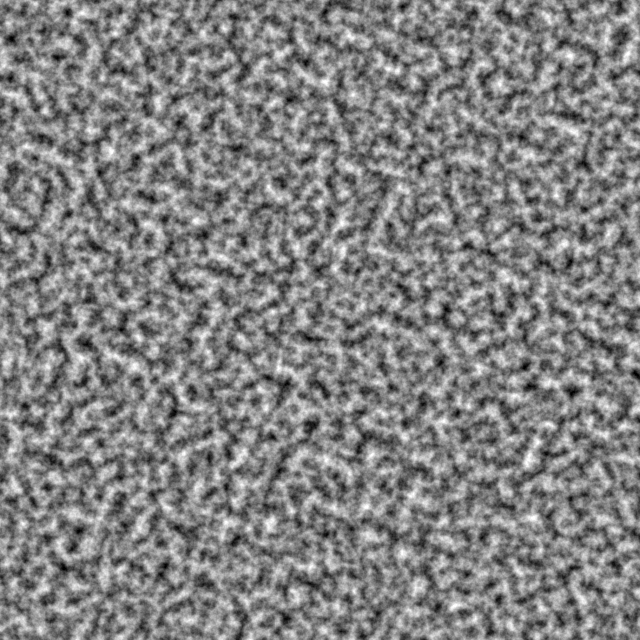
This texture is drawn by a Shadertoy shader. Its source:

```glsl
const float TAU = 6.28319;
const float GRAIN_CELLS = 48.0;   // noise cells across the canvas height
const int OCTAVES = 4;
const float MEAN_GREY = 0.512;
const float CONTRAST = 0.64;

float hash(vec2 cell) {
    vec3 p = fract(cell.xyx * vec3(0.1031, 0.1030, 0.0973));
    p += dot(p, p.yzx + 33.33);
    return fract((p.x + p.y) * p.z);
}

// Unit gradient with a random direction for each lattice point
vec2 latticeGradient(vec2 cell) {
    float angle = TAU * hash(cell);
    return vec2(cos(angle), sin(angle));
}

float cornerValue(vec2 cell, vec2 local, vec2 corner) {
    return dot(latticeGradient(cell + corner), local - corner);
}

float gradientNoise(vec2 p) {
    vec2 cell = floor(p);
    vec2 local = p - cell;
    vec2 blend = local * local * local * (local * (local * 6.0 - 15.0) + 10.0);
    float bottom = mix(cornerValue(cell, local, vec2(0.0, 0.0)),
                       cornerValue(cell, local, vec2(1.0, 0.0)), blend.x);
    float top = mix(cornerValue(cell, local, vec2(0.0, 1.0)),
                    cornerValue(cell, local, vec2(1.0, 1.0)), blend.x);
    return mix(bottom, top, blend.y);
}

mat2 rotation(float angle) {
    float c = cos(angle), s = sin(angle);
    return mat2(c, s, -s, c);
}

// Octaves are turned against each other to hide the lattice
float fractalNoise(vec2 p, int octaves, float gain) {
    mat2 turn = rotation(0.65);
    float sum = 0.0;
    float amplitude = 1.0;
    for (int i = 0; i < octaves; i++) {
        sum += amplitude * gradientNoise(p);
        p = 2.0 * turn * p + vec2(37.3, 91.7);
        amplitude *= gain;
    }
    return sum;
}

void mainImage(out vec4 fragColor, in vec2 fragCoord) {
    vec2 uv = fragCoord / iResolution.y;
    vec2 p = rotation(0.4) * uv * GRAIN_CELLS + vec2(151.2, 83.6);
    float grey = MEAN_GREY + CONTRAST * fractalNoise(p, OCTAVES, 0.5);
    fragColor = vec4(vec3(clamp(grey, 0.0, 1.0)), 1.0);
}
```
